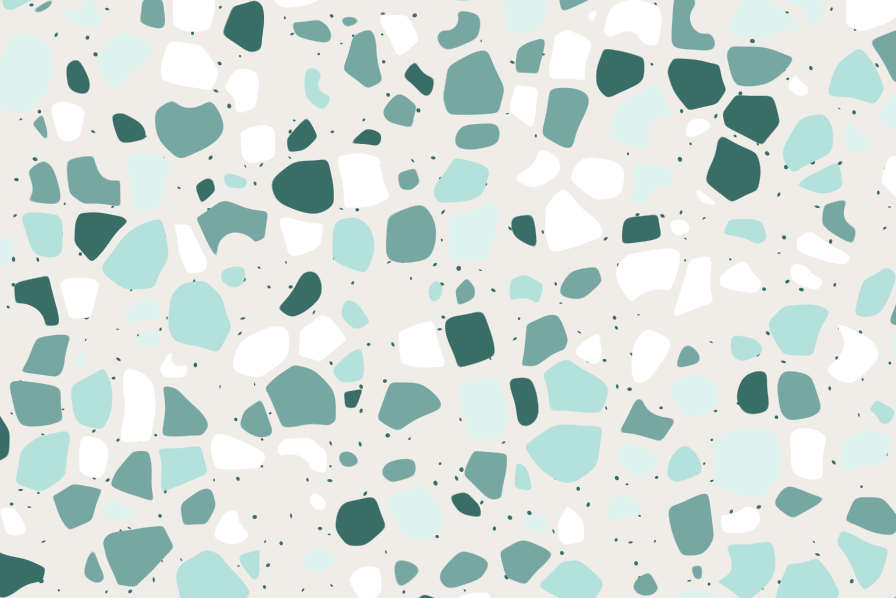
Reproduce this pattern procedurally as a Shadertoy shader.

```glsl
// Terrazzo: rounded stone chips in teal, mint and white with fine specks on a cream ground.

const vec3 CREAM = vec3(0.943, 0.927, 0.906);
const vec3 WHITE = vec3(1.0);
const vec3 PALE  = vec3(0.87, 0.95, 0.935);
const vec3 MINT  = vec3(0.705, 0.882, 0.863);
const vec3 TEAL  = vec3(0.465, 0.655, 0.638);
const vec3 DARK  = vec3(0.22, 0.43, 0.405);

const float CHIP_ROWS   = 10.8;             // chips per canvas height
const float CHIP_JITTER = 0.72;
const vec2  CHIP_RADIUS = vec2(0.2, 0.66);  // smallest, largest, in cells
const vec2  ROUNDING    = vec2(0.02, 0.065);
const float MAX_STRETCH = 1.75;
const float HALF_GAP    = 0.09;             // cream kept on each side of a border
const float BITE_SHARE  = 0.2;              // share of crescent chips
const float WARP_FREQ   = 1.1;
const float WARP_AMOUNT = 0.17;

const float SPECK_ROWS   = 24.0;
const float SPECK_SHARE  = 0.5;
const vec2  SPECK_RADIUS = vec2(0.045, 0.1);

const float TAU = 6.2831853;

vec4 hash4(vec2 p) {
    vec4 q = fract(p.xyxy * vec4(0.1031, 0.1030, 0.0973, 0.1099));
    q += dot(q, q.wzxy + 33.33);
    return fract((q.xxyz + q.yzzw) * q.zywx);
}

mat2 rotation(float a) {
    float c = cos(a), s = sin(a);
    return mat2(c, -s, s, c);
}

float cornerSlope(vec2 corner, vec2 offset) {
    float a = TAU * hash4(corner + 71.0).x;
    return dot(vec2(cos(a), sin(a)), offset);
}

float gradientNoise(vec2 p) {
    vec2 i = floor(p), f = p - i;
    vec2 u = f * f * f * (f * (f * 6.0 - 15.0) + 10.0);
    vec2 e = vec2(0.0, 1.0);
    return mix(mix(cornerSlope(i, f), cornerSlope(i + e.yx, f - e.yx), u.x),
               mix(cornerSlope(i + e, f - e), cornerSlope(i + 1.0, f - 1.0), u.x), u.y);
}

// Chip centre in xy, radius in z
vec3 chipSite(vec2 id) {
    vec4 h = hash4(id + 13.0);
    return vec3(id + 0.5 + CHIP_JITTER * (h.xy - 0.5),
                mix(CHIP_RADIUS.x, CHIP_RADIUS.y, h.z));
}

// One term of the smooth minimum that rounds the corners
float softTerm(float d, float k) {
    return exp(min(-d / k, 60.0));
}

// Distance inside the chip that owns p (negative in the gaps)
float chipDistance(vec2 p, out vec2 owner) {
    vec2 base = floor(p);
    vec3 site = vec3(0.0);
    float nearest = 1e5;

    // Owner: the cell of a power diagram, so big chips claim more room
    for (int y = -2; y <= 2; y++)
    for (int x = -2; x <= 2; x++) {
        vec2 id = base + vec2(x, y);
        vec3 s = chipSite(id);
        vec2 r = p - s.xy;
        float power = dot(r, r) - s.z * s.z;
        if (power < nearest) { nearest = power; owner = id; site = s; }
    }

    vec4 h = hash4(owner + 137.0);
    float k = mix(ROUNDING.x, ROUNDING.y, h.x);
    float sum = 0.0;

    // Borders with the neighbours
    for (int y = -2; y <= 2; y++)
    for (int x = -2; x <= 2; x++) {
        vec3 s = chipSite(owner + vec2(x, y));
        if (x == 0 && y == 0) continue;
        vec2 r = p - s.xy;
        float power = dot(r, r) - s.z * s.z;
        float border = 0.5 * (power - nearest) / distance(s.xy, site.xy);
        sum += softTerm(border - HALF_GAP, k);
    }

    // Own outline: irregular polygon around a stretched ellipse
    float stretch = mix(1.0, MAX_STRETCH, h.y * h.y);
    vec2 axes = site.z * vec2(stretch, 1.0 / stretch);
    vec2 q = rotation(TAU * h.z) * (p - site.xy);
    for (int i = 0; i < 5; i++) {
        vec4 side = hash4(owner + 31.0 * float(i + 7));
        float a = TAU * (float(i) + 0.6 * side.x) / 5.0;
        vec2 n = vec2(cos(a), sin(a));
        sum += softTerm(length(axes * n) * mix(0.75, 1.1, side.y) - dot(q, n), k);
    }

    // Hollow side of crescent chips
    if (h.w < BITE_SHARE)
        sum += softTerm(length(q - vec2(0.0, 1.15 * axes.y)) - 0.85 * axes.y, k);

    return -k * log(sum);
}

vec3 chipColor(vec2 id) {
    float pick = hash4(id + 211.0).y;
    return pick < 0.24 ? WHITE : pick < 0.45 ? PALE : pick < 0.60 ? MINT
         : pick < 0.84 ? TEAL : DARK;
}

float speckDistance(vec2 p) {
    vec2 id = floor(p);
    vec4 h = hash4(id + 311.0), g = hash4(id + 419.0);
    if (h.x > SPECK_SHARE) return -1.0;
    float r = mix(SPECK_RADIUS.x, SPECK_RADIUS.y, h.y);
    vec2 axes = r * vec2(1.0, mix(0.45, 0.95, h.z));
    vec2 q = rotation(TAU * h.w) * (p - id - mix(vec2(0.15), vec2(0.85), g.xy));
    return (1.0 - length(q / axes)) * axes.y;
}

float coverage(float d, float pixel) {
    return clamp(0.5 + d / pixel, 0.0, 1.0);
}

void mainImage(out vec4 fragColor, in vec2 fragCoord) {
    vec2 uv = fragCoord / iResolution.y;
    float pixel = 1.0 / iResolution.y;

    vec3 color = mix(CREAM, DARK, coverage(speckDistance(uv * SPECK_ROWS), pixel * SPECK_ROWS));

    // Gentle warp bends the straight sides
    vec2 p = uv * CHIP_ROWS + 20.0;
    vec2 w = p * WARP_FREQ;
    p += WARP_AMOUNT * vec2(gradientNoise(w), gradientNoise(w + 57.3));

    vec2 id;
    float d = chipDistance(p, id);
    color = mix(color, chipColor(id), coverage(d, pixel * CHIP_ROWS * 1.2));

    fragColor = vec4(color, 1.0);
}
```
